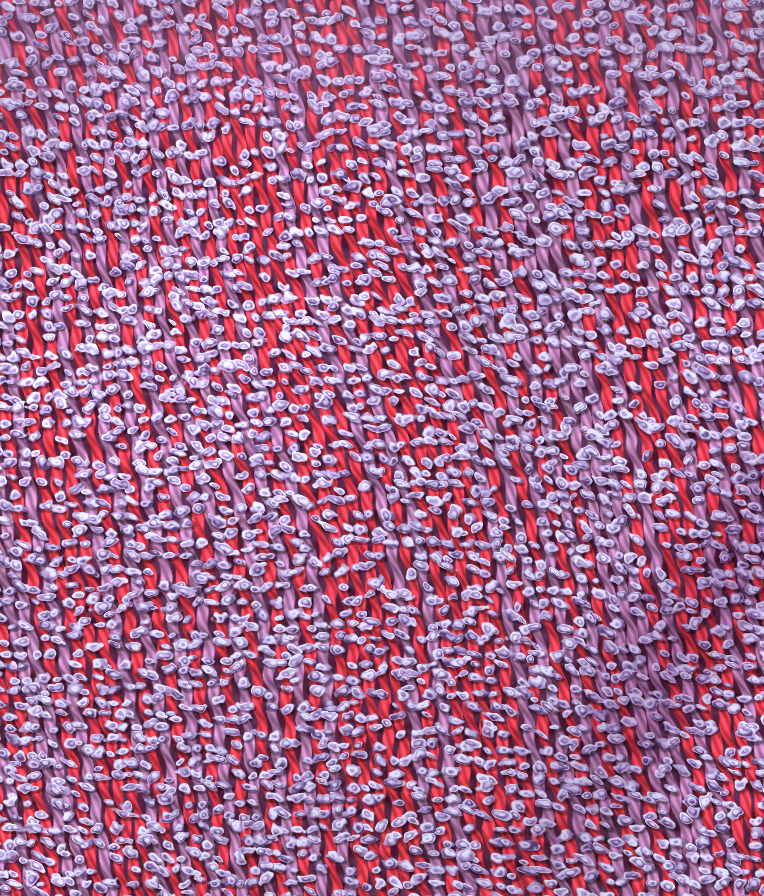
This texture is drawn by a Shadertoy shader. Its source:

```glsl
float hash(vec2 p) {
    vec3 q = fract(p.xyx * vec3(0.1031, 0.1030, 0.0973));
    q += dot(q, q.yzx + 33.33);
    return fract((q.x + q.y) * q.z);
}

float noise(vec2 p) {
    vec2 i = floor(p), f = fract(p);
    f = f * f * (3.0 - 2.0 * f);
    return mix(mix(hash(i), hash(i + vec2(1, 0)), f.x),
               mix(hash(i + vec2(0, 1)), hash(i + vec2(1, 1)), f.x), f.y);
}

// Plied lengthwise threads, red and mauve, over a dark gap
vec3 warpThreads(vec2 p) {
    float column = floor(p.x);
    float seed = hash(vec2(column, 7.0));
    float phase = 6.283 * (p.y / 3.0 + seed + 0.3 * noise(vec2(column * 5.0, p.y * 0.4)));
    float x = fract(p.x) - 0.5 - 0.13 * sin(phase);
    float rise = 0.5 + 0.5 * cos(phase);
    float halfWidth = 0.31 + 0.12 * rise;

    float isMauve = mod(column + step(0.85, seed), 2.0);
    vec3 dye = mix(vec3(0.84, 0.21, 0.28), vec3(0.67, 0.45, 0.64), isMauve);
    float ply = 0.5 + 0.5 * sin(6.283 * (x * 1.7 + p.y * 0.65 + seed));
    float fibre = noise(vec2(p.x * 6.0 + p.y * 2.0, p.y * 1.5));
    dye *= 0.62 + 0.2 * rise + 0.26 * ply + 0.2 * fibre;
    dye += 0.12 * ply * rise * vec3(0.8, 0.7, 0.8);

    vec3 gap = mix(vec3(0.27, 0.08, 0.16), vec3(0.38, 0.22, 0.37), noise(p * 1.7));
    float cover = 1.0 - smoothstep(halfWidth - 0.1, halfWidth + 0.07, abs(x));
    return mix(gap, dye, cover);
}

// Curly lavender tufts of the crosswise yarn
vec3 addTufts(vec3 cloth, vec2 p) {
    float shadow = 0.0;
    float cover = 0.0;
    float top = -1.0;
    vec3 tuft = vec3(0);
    for (int j = -1; j <= 1; j++)
    for (int i = -1; i <= 1; i++) {
        vec2 id = floor(p) + vec2(i, j);
        float a = hash(id), b = hash(id + 31.7), c = hash(id + 77.1);
        if (c > 0.83) continue;
        float warpFloat = step(mod(id.x + 2.0 * id.y, 3.0), 0.5);
        vec2 q = p - id - 0.5 - 0.65 * (vec2(a, b) - 0.5);
        float turn = (fract(a * 17.0) - 0.5) * 1.3;
        q = mat2(cos(turn), -sin(turn), sin(turn), cos(turn)) * q;
        vec2 radius = vec2(0.48 + 0.22 * b, 0.27 + 0.17 * a) * (1.0 - 0.25 * warpFloat);
        float wobble = noise(p * 2.8 + id * 7.3) - 0.5;
        float d = length(q / radius) + 0.75 * wobble;
        float mask = 1.0 - smoothstep(0.8, 1.08, d);
        shadow = max(shadow, 1.0 - smoothstep(0.75, 1.35, length((q + vec2(-0.05, 0.16)) / radius)));

        // Loops of yarn catch the light from above
        float curl = 0.5 + 0.5 * sin(6.5 * d + 5.0 * noise(p * 1.9 + id * 3.1) + 6.283 * b);
        float light = 0.3 + 0.26 * q.y / radius.y + 0.48 * curl + 0.3 * (c - 0.4)
                    + 0.35 * (noise(p * 4.5) - 0.5);
        vec3 shade = mix(vec3(0.35, 0.25, 0.45), vec3(0.70, 0.62, 0.83), smoothstep(0.0, 0.5, light));
        shade = mix(shade, vec3(0.88, 0.88, 0.99), smoothstep(0.45, 0.9, light));
        float height = mask * (0.5 + b);
        if (height > top) {
            top = height;
            tuft = shade;
        }
        cover = max(cover, mask);
    }
    cloth *= 1.0 - 0.38 * shadow;
    return mix(cloth, tuft, cover);
}

void mainImage(out vec4 fragColor, in vec2 fragCoord) {
    vec2 uv = fragCoord / iResolution.y;

    // Leaning, gently bent weave grid
    vec2 p = uv * 64.0;
    p.x += 0.2 * p.y + 4.0 * noise(uv * 2.6 + 3.0);
    p.y += 3.0 * noise(uv * 2.3 + 11.0) + 0.25 * noise(p * 0.5);

    vec3 color = addTufts(warpThreads(p), p);

    // Soft folds: pale upper edge, shaded crease at the lower right
    float paleEdge = smoothstep(0.84, 1.0, uv.y + 0.08 * noise(uv * 5.0));
    color = mix(color, vec3(0.62, 0.46, 0.64), 0.25 * paleEdge);
    float crease = abs(dot(uv - vec2(0.72, 0.23), vec2(0.78, -0.62)));
    float fold = (1.0 - smoothstep(0.0, 0.13, crease)) * smoothstep(0.5, 0.75, uv.x);
    color = mix(color, color * vec3(0.72, 0.62, 0.72), 0.7 * fold);
    color *= 0.98 + 0.16 * noise(uv * 3.5 + 5.0);

    fragColor = vec4(clamp(color, 0.0, 1.0), 1.0);
}
```
